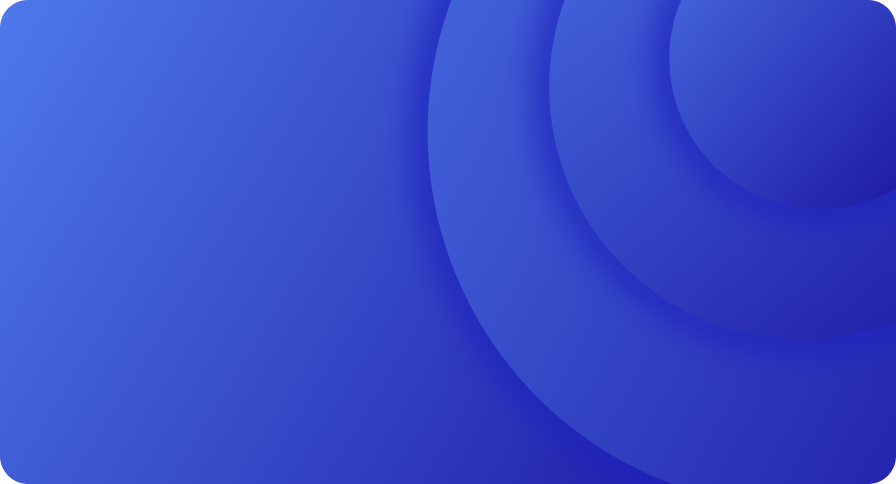
A Shadertoy shader for this background:

```glsl
// Rounded blue gradient panel with three nested, softly shadowed discs at the upper right.

const vec3 LIGHT_BLUE = vec3(0.305, 0.475, 0.92);
const vec3 DEEP_BLUE = vec3(0.115, 0.095, 0.64);
const vec3 SHADOW_BLUE = vec3(0.11, 0.13, 0.74);
const vec3 PAGE_WHITE = vec3(1.0);
const float CORNER_RADIUS = 0.058;
const float SHADOW_WIDTH = 0.052;
const float SHADOW_STRENGTH = 0.56;

// Each disc: centre x as a share of the width, centre y, radius.
const vec3 DISCS[3] = vec3[3](
    vec3(0.897, 0.728, 0.777),
    vec3(0.895, 0.820, 0.522),
    vec3(0.915, 0.879, 0.311));

// Each disc's gradient: slope to the right, slope upward, depth at the centre.
const vec3 SLOPES[3] = vec3[3](
    vec3(0.41, -0.23, 0.61),
    vec3(0.41, -0.49, 0.56),
    vec3(0.865, -0.78, 0.60));

vec3 blueRamp(float depth) {
    return mix(LIGHT_BLUE, DEEP_BLUE, clamp(depth, 0.0, 1.0));
}

// Coverage of a shape from its signed distance.
float coverage(float dist, float pixel) {
    return clamp(0.5 - dist / pixel, 0.0, 1.0);
}

float roundedBox(vec2 p, vec2 halfSize, float radius) {
    vec2 q = abs(p) - halfSize + radius;
    return length(max(q, 0.0)) + min(max(q.x, q.y), 0.0) - radius;
}

// Lay a soft shadow and then a gradient disc over the base colour.
vec3 addDisc(vec3 base, vec2 p, float radius, vec3 slope, float pixel) {
    float dist = length(p) - radius;
    float falloff = max(dist, 0.0) / SHADOW_WIDTH;
    float shadow = SHADOW_STRENGTH * exp(-falloff * falloff);
    vec3 shaded = mix(base, SHADOW_BLUE, shadow);
    vec3 fill = blueRamp(slope.z + dot(p, slope.xy));
    return mix(shaded, fill, coverage(dist, pixel));
}

void mainImage(out vec4 fragColor, in vec2 fragCoord) {
    float pixel = 1.0 / iResolution.y;
    float aspect = iResolution.x * pixel;
    vec2 p = fragCoord * pixel;

    // Panel gradient, deepening to the lower right
    vec3 color = blueRamp(0.845 * p.x / aspect + 0.28 * (1.0 - p.y));

    // Discs, from the largest to the smallest
    for (int i = 0; i < 3; i++) {
        vec2 center = vec2(DISCS[i].x * aspect, DISCS[i].y);
        color = addDisc(color, p - center, DISCS[i].z, SLOPES[i], pixel);
    }

    // Rounded panel corners
    vec2 halfSize = 0.5 * vec2(aspect, 1.0);
    float panel = coverage(roundedBox(p - halfSize, halfSize, CORNER_RADIUS), pixel);
    fragColor = vec4(mix(PAGE_WHITE, color, panel), 1.0);
}
```
